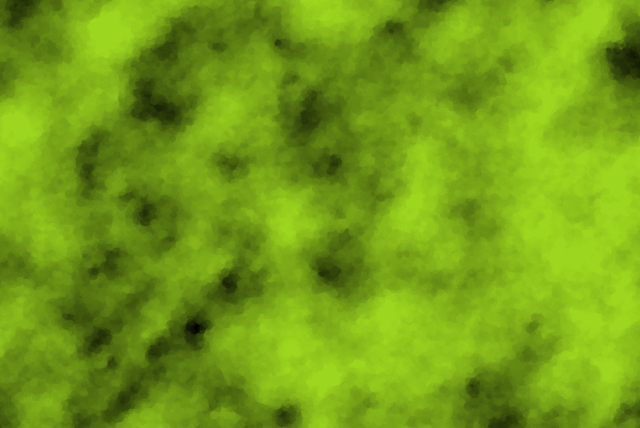
A Shadertoy shader for this texture:

```glsl
// Mossy green clouds with dark, pitted hollows, dabbed on like oil paint.
// A diagonal fractal noise gives the tone; layers of translucent round dabs,
// each holding the tone at its own centre, break it into scalloped patches.

float hash(vec2 p) {
    return fract(sin(dot(p, vec2(127.1, 311.7))) * 43758.5453);
}

float valueNoise(vec2 p) {
    vec2 cell = floor(p), f = fract(p);
    f = f * f * (3.0 - 2.0 * f);
    float low = mix(hash(cell), hash(cell + vec2(1, 0)), f.x);
    float high = mix(hash(cell + vec2(0, 1)), hash(cell + vec2(1, 1)), f.x);
    return mix(low, high, f.y);
}

// Scattered round pits, 1 at each centre and 0 outside
float pits(vec2 p) {
    float depth = 0.0;
    for (int y = -1; y <= 1; y++) {
        for (int x = -1; x <= 1; x++) {
            vec2 cell = floor(p) + vec2(x, y);
            vec2 centre = cell + vec2(hash(cell + 5.0), hash(cell + 29.0));
            float radius = mix(0.3, 0.65, hash(cell + 83.0));
            depth = max(depth, 1.0 - length(p - centre) / radius);
        }
    }
    return depth;
}

// Darkness in standard deviations: about 0 on average, high in the hollows
float darkness(vec2 p) {
    const mat2 diagonal = mat2(0.707, 0.707, -0.707, 0.707);
    vec2 q = diagonal * p * vec2(6.6, 4.8) + vec2(52.0, 23.0);
    float sum = 0.0, amplitude = 0.5;
    for (int i = 0; i < 5; i++) {
        sum += amplitude * valueNoise(q);
        q = q * 2.03 + 17.3;
        amplitude *= 0.56;
    }
    float d = (sum - 0.536) / 0.14;

    // Pits sink in only where it is already dark
    return d + 1.5 * pits(p * 7.5) * smoothstep(-0.3, 1.3, d);
}

// Paint one layer of round dabs over the tone below
float paintDabs(float tone, vec2 p, float density, float seed) {
    vec2 q = p * density + seed * 3.7;
    float edge = 0.6 * density / iResolution.y;
    vec2 home = floor(q);
    for (int y = -1; y <= 1; y++) {
        for (int x = -1; x <= 1; x++) {
            vec2 cell = home + vec2(x, y);
            vec2 centre = cell + vec2(hash(cell + seed), hash(cell + seed + 57.0));
            float radius = mix(0.4, 0.9, hash(cell + seed + 113.0));
            float cover = 1.0 - smoothstep(radius - edge, radius + edge, length(q - centre));
            if (cover > 0.0) {
                float uneven = 0.65 * (hash(cell + seed + 171.0) - 0.5);
                float dabTone = darkness((centre - seed * 3.7) / density) + uneven;
                tone = mix(tone, dabTone, 0.5 * cover);
            }
        }
    }
    return tone;
}

void mainImage(out vec4 fragColor, in vec2 fragCoord) {
    vec2 p = fragCoord / iResolution.y;

    // Broad dabs first, finer ones on top
    float tone = darkness(p);
    tone = paintDabs(tone, p, 40.0, 3.0);
    tone = paintDabs(tone, p, 58.0, 11.0);
    tone = paintDabs(tone, p, 82.0, 23.0);

    // Lime in the light, falling off to near black in the pits
    float light = 0.63 - 0.135 * tone - 0.01 * tone * tone;
    vec3 lime = vec3(0.73, 1.0, 0.14);
    fragColor = vec4(lime * clamp(light, 0.02, 0.84), 1.0);
}
```
